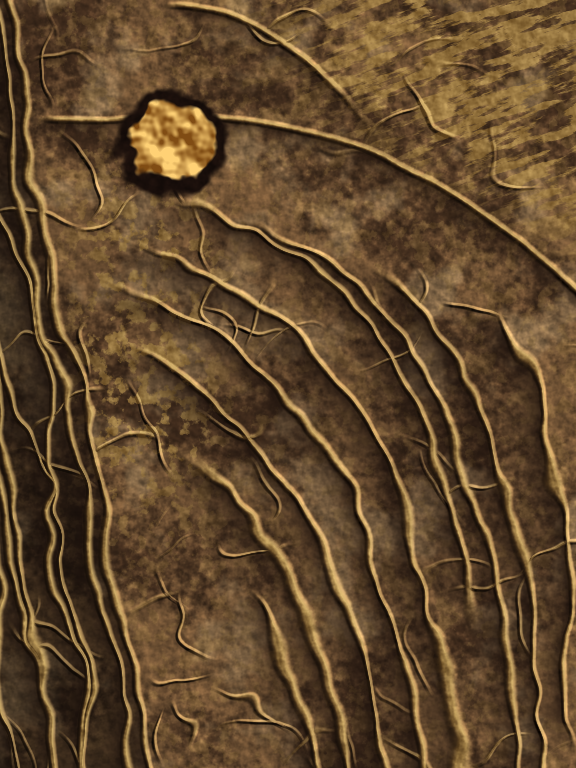
A WebGL 2 fragment shader for this texture:

```glsl
#version 300 es
precision highp float;

uniform vec2 u_resolution;
out vec4 fragColor;

const vec3 UMBER = vec3(0.095, 0.055, 0.04);
const vec3 BROWN = vec3(0.25, 0.17, 0.11);
const vec3 TAN = vec3(0.45, 0.33, 0.21);
const vec3 DUST = vec3(0.58, 0.47, 0.33);
const vec3 OLD_GOLD = vec3(0.46, 0.33, 0.14);
const vec3 PALE_GOLD = vec3(0.90, 0.76, 0.46);
const vec2 ROSETTE = vec2(0.222, 0.815);

float hash(vec2 p) {
    vec3 q = fract(p.xyx * 0.1031);
    q += dot(q, q.yzx + 33.33);
    return fract((q.x + q.y) * q.z);
}

float noise(vec2 p) {
    vec2 i = floor(p), f = fract(p);
    f = f * f * (3.0 - 2.0 * f);
    return mix(mix(hash(i), hash(i + vec2(1, 0)), f.x),
               mix(hash(i + vec2(0, 1)), hash(i + vec2(1, 1)), f.x), f.y);
}

float fbm(vec2 p, int octaves) {
    float sum = 0.0, amp = 0.5, total = 0.0;
    for (int i = 0; i < octaves; i++) {
        sum += amp * noise(p);
        total += amp;
        amp *= 0.55;
        p = mat2(1.6, 1.2, -1.2, 1.6) * p + 17.3;
    }
    return sum / total;
}

mat2 rotate(float a) {
    return mat2(cos(a), -sin(a), sin(a), cos(a));
}

// x: crest of a fold, y: shade on its negative side
vec2 fold(float d, float width, float reach) {
    float crest = smoothstep(width, width * 0.15, abs(d));
    float shade = exp(min(d, 0.0) / reach) * smoothstep(width, -width, d);
    return vec2(crest, shade);
}

// Folds that start slanted and bend down to vertical
vec2 sweepingFolds(vec2 p) {
    vec2 sum = vec2(0.0);
    for (int i = 0; i < 9; i++) {
        float k = float(i) / 8.0;
        float jitter = hash(vec2(i, 5)) - 0.5;
        vec2 start = vec2(0.33 - 1.05 * k + 1.37 * k * k, 0.25 + 1.6 * k - 1.27 * k * k + 0.05 * jitter);
        float span = 0.45 + 0.31 * k - start.x;
        float t = start.y - p.y, fall = exp(-max(t, 0.0) / 0.2);
        float slope = span / 0.2 * fall;
        float d = (p.x - start.x - span * (1.0 - fall)) / sqrt(1.0 + slope * slope);
        float extent = 0.42 + 0.5 * hash(vec2(i, 9));
        float fade = smoothstep(0.0, 0.05, t) * smoothstep(extent + 0.1, extent, t);
        float twist = noise(vec2(t * 13.0, k * 50.0));
        sum = max(sum, fade * fold(d, 0.0045 + 0.014 * twist * twist * twist, 0.028));
    }
    return sum;
}

// Long hanging strands along the left side
vec2 curtain(vec2 p) {
    vec2 sum = vec2(0.0);
    for (int i = 0; i < 7; i++) {
        float k = float(i) / 6.0;
        float sway = 0.06 * (noise(vec2(p.y * 3.5, k * 40.0)) - 0.5);
        float d = p.x - mix(-0.15, 0.0, k) - 0.19 * (1.0 - p.y) - sway;
        float width = 0.003 + 0.006 * noise(vec2(p.y * 8.0, k * 70.0));
        sum = max(sum, fold(d, width, 0.018));
    }
    return sum;
}

// Broad arcs across the top
vec2 arcs(vec2 p) {
    vec2 sum = vec2(0.0);
    for (int i = 0; i < 2; i++) {
        float j = float(i), u = max(p.x - 0.28 + 0.05 * j, 0.0), bend = 1.0 + 1.5 * j;
        float d = (p.y - 0.845 - 0.15 * j + bend * u * u) / sqrt(1.0 + 4.0 * bend * bend * u * u);
        float fade = smoothstep(0.05, 0.08, p.x - 0.16 * j) * smoothstep(0.9, 0.8, p.x + 0.4 * j);
        sum = max(sum, fade * fold(d, 0.006, 0.014));
    }
    return sum;
}

// Short bent wrinkles, one at most per cell
vec2 wrinkles(vec2 p, float cell) {
    vec2 id = floor(p / cell), sum = vec2(0.0);
    for (int n = 0; n < 9; n++) {
        vec2 c = id + vec2(n % 3 - 1, n / 3 - 1);
        vec2 r = p / cell - c - vec2(hash(c + 3.0), hash(c + 41.0));
        r = rotate(-0.6 + 2.4 * (hash(c + 77.0) - 0.5)) * r;
        float d = r.y - (hash(c + 13.0) - 0.5) * 1.6 * r.x * r.x;
        float fade = smoothstep(0.75, 0.25, abs(r.x)) * step(0.42, hash(c + 29.0));
        sum = max(sum, fade * fold(d * cell, 0.0035, 0.007));
    }
    return sum;
}

// x: height, y: gilded crest, z: shade
vec3 surface(vec2 p) {
    vec2 warp = vec2(noise(p * 8.0), noise(p * 8.0 + 31.0)) - 0.5;
    warp += 0.35 * (vec2(noise(p * 30.0 + 7.0), noise(p * 30.0 + 63.0)) - 0.5);
    vec2 q = p + 0.035 * warp;
    vec2 large = max(max(sweepingFolds(q), curtain(q)), arcs(p + 0.008 * warp));
    vec2 small = wrinkles(q + 0.02 * warp, 0.075) * smoothstep(0.3, 0.6, noise(p * 7.0 + 3.0));
    vec2 both = max(large, small * vec2(0.75, 0.6));
    return vec3(both.x + 0.9 * fbm(p * 45.0, 4), both);
}

void main() {
    vec2 p = gl_FragCoord.xy / u_resolution.y;
    vec2 toLight = vec2(0.0014);
    vec3 back = surface(p - toLight), front = surface(p + toLight);
    vec3 s = 0.5 * (back + front);
    float slope = back.x - front.x;

    // Mottled leathery ground
    float mottle = fbm(p * 11.0, 5), grain = fbm(p * 110.0, 3);
    vec3 color = mix(BROWN, TAN, smoothstep(0.3, 0.68, mottle + 0.35 * (grain - 0.5)));
    color = mix(color, DUST, 0.7 * smoothstep(0.5, 0.72, fbm(p * 16.0 + 50.0, 5)));
    float panel = smoothstep(0.03, -0.03, p.x - 0.19 * (1.0 - p.y));
    color *= (0.75 + 0.5 * grain) * (1.0 + 1.3 * slope) * (1.0 - 0.45 * panel);

    // Dry brushed gilding
    float top = smoothstep(-0.02, 0.14, p.y - 0.87 + 0.5 * max(p.x - 0.28, 0.0)) * smoothstep(0.2, 0.6, p.x);
    float side = smoothstep(0.13, 0.03, abs(p.x - 0.19)) * smoothstep(0.3, 0.1, abs(p.y - 0.55));
    float streak = fbm(rotate(0.35) * p * vec2(28.0, 120.0), 4);
    float speckle = fbm(p * 75.0 + 9.0, 4);
    float brushed = top * smoothstep(0.42, 0.62, streak) + (0.25 + 0.6 * side) * smoothstep(0.5, 0.66, speckle);
    vec3 gilt = mix(OLD_GOLD, PALE_GOLD, clamp(0.38 + 1.3 * slope + 0.6 * (grain - 0.5), 0.0, 1.0));
    color = mix(color, gilt, clamp(brushed, 0.0, 0.85) * (1.0 - 0.7 * panel));

    // Fold shadows and lit crests
    color = mix(color, UMBER, 0.88 * s.z);
    color = mix(color, gilt, s.y * clamp(0.75 + slope, 0.25, 1.0));

    // Crumpled rosette in a dark ragged hollow
    float radius = length(p - ROSETTE) + 0.03 * (fbm(p * 35.0, 3) - 0.5);
    float crumple = fbm(p * 38.0 + 5.0, 3) - fbm((p + 0.005) * 38.0 + 5.0, 3);
    vec3 leaf = mix(vec3(0.5, 0.3, 0.08), vec3(1.0, 0.82, 0.46), clamp(0.5 + 3.5 * crumple, 0.0, 1.0));
    color = mix(color, UMBER * (0.6 + 0.8 * grain), smoothstep(0.076, 0.064, radius));
    color = mix(color, leaf, smoothstep(0.056, 0.05, radius));

    fragColor = vec4(clamp(color, 0.0, 1.0), 1.0);
}
```
